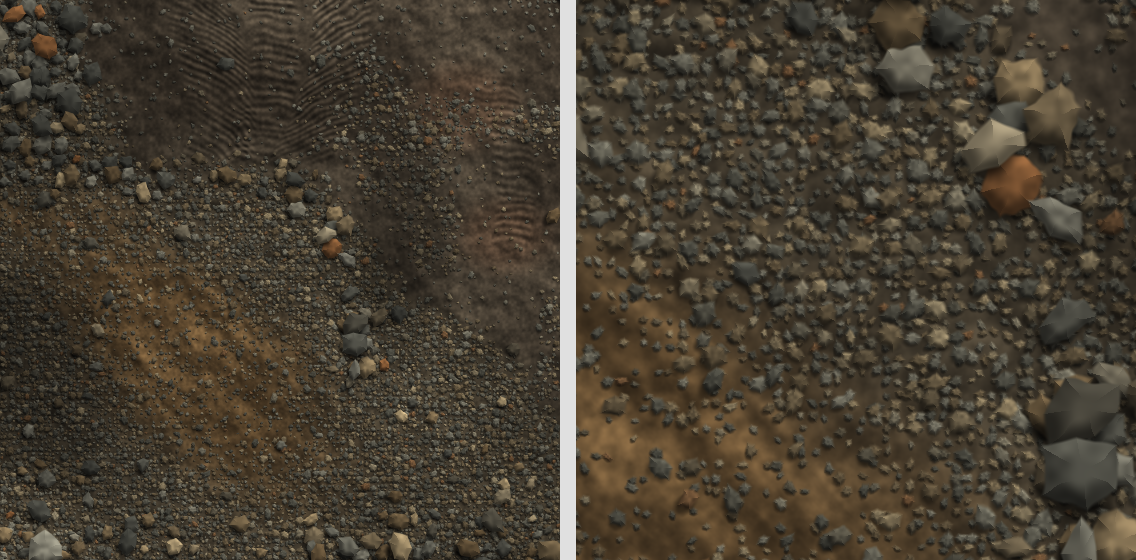
Left, the full canvas; right, a detail of the centre.
Reproduce this texture procedurally as a Shadertoy shader.

```glsl
float hash(vec2 p) {
  vec3 q = fract(p.xyx * 0.1031);
  q += dot(q, q.yzx + 33.33);
  return fract((q.x + q.y) * q.z);
}

float noise(vec2 p) {
  vec2 i = floor(p), f = fract(p);
  f = f * f * (3.0 - 2.0 * f);
  return mix(mix(hash(i), hash(i + vec2(1, 0)), f.x),
             mix(hash(i + vec2(0, 1)), hash(i + vec2(1, 1)), f.x), f.y);
}

vec2 noise2(vec2 p) { return vec2(noise(p), noise(p + 31.0)) - 0.5; }

float fbm(vec2 p) {
  float sum = 0.0, amp = 0.5;
  for (int i = 0; i < 5; i++) {
    sum += amp * noise(p);
    p = mat2(1.6, 1.2, -1.2, 1.6) * p + 17.0;
    amp *= 0.5;
  }
  return sum;
}

float segment(vec2 p, vec2 a, vec2 b) {
  vec2 ab = b - a;
  return length(p - a - ab * clamp(dot(p - a, ab) / dot(ab, ab), 0.0, 1.0));
}

float blob(vec2 p, vec2 centre, vec2 size) {
  return smoothstep(1.3, 0.45, length((p - centre) / size));
}

// Axes along and across the slope of the mound
vec2 slope(vec2 p) { return vec2(0.72 * p.x - 0.69 * p.y, 0.69 * p.x + 0.72 * p.y); }

// x: packed dirt, y: sandy mound, z: pebble band, w: big rock piles
vec4 zones(vec2 p) {
  p += 0.06 * noise2(p * 11.0);
  float edge = min(p.y - 0.69 + 0.85 * max(p.x - 0.5, 0.0), p.x - 0.13 - 0.6 * max(0.9 - p.y, 0.0));
  float mound = blob(slope(p - vec2(0.34, 0.37)), vec2(0), vec2(0.35, 0.165));
  mound = max(mound, 0.6 * blob(p, vec2(0.08, 0.61), vec2(0.12, 0.05)));
  float band = min(segment(p, vec2(0, 0.71), vec2(0.54, 0.67)), segment(p, vec2(0.56, 0.63), vec2(0.62, 0.5)));
  band = min(band, segment(p, vec2(0.62, 0.5), vec2(0.65, 0.33)));
  float corner = smoothstep(0.18, 0.12, p.x) * smoothstep(0.67, 0.73, p.y);
  float foot = smoothstep(0.13, 0.02, p.y) * (1.0 - 0.7 * blob(p, vec2(0.45, 0.03), vec2(0.14)));
  return vec4(smoothstep(-0.04, 0.05, edge), mound, smoothstep(0.06, 0.015, band), max(corner, 0.6 * foot));
}

float coverage(vec2 p, int layer) {
  vec4 z = zones(p);
  float cluster = smoothstep(0.5, 0.8, noise(p * 9.0 + 5.0)) * smoothstep(0.5, 0.7, p.x);
  if (layer == 0) return mix(0.85, 0.07 + 0.5 * cluster, z.x) * (1.0 - 0.6 * z.y);
  if (layer == 1) return mix(0.7, 0.02 + 0.45 * cluster, z.x) * (1.0 - 0.8 * z.y);
  if (layer == 2) return 0.75 * z.z + 0.9 * z.w + 0.09 * (1.0 - 0.8 * z.x) * (1.0 - 0.7 * z.y);
  return 0.75 * z.w * smoothstep(0.66, 0.8, abs(p.y - 0.4) + 0.4) + 0.2 * z.z * smoothstep(0.35, 0.6, p.x);
}

vec3 stoneColour(vec2 seed, float warmth) {
  float tone = pow(hash(seed + 5.0), 2.0), kind = hash(seed + 9.0);
  vec3 grey = mix(vec3(0.20, 0.20, 0.18), vec3(0.39, 0.38, 0.335), tone);
  vec3 buff = mix(vec3(0.28, 0.23, 0.16), vec3(0.50, 0.44, 0.33), tone);
  return kind > 0.975 ? vec3(0.37, 0.25, 0.15) : mix(grey, buff, smoothstep(-0.2, 0.2, warmth - kind));
}

// Faceted stones, one candidate per cell, each with a soft shadow
void addStones(inout vec3 col, vec2 p, float scale, int layer) {
  vec2 g = p * scale;
  float fine = layer < 2 ? 1.0 : 0.0;
  for (int n = 0; n < 9; n++) {
    vec2 cell = floor(g) + vec2(n % 3 - 1, 1 - n / 3), seed = cell + 37.0 * float(layer + 1);
    vec2 centre = cell + 0.5 + 0.55 * (vec2(hash(seed), hash(seed + 71.0)) - 0.5);
    if (hash(seed + 113.0) > coverage(centre / scale, layer)) continue;
    float radius = mix(0.3, 0.64, pow(hash(seed + 29.0), 1.5));
    float turn = 6.283 * hash(seed + 53.0);
    vec2 axis = vec2(cos(turn), sin(turn)), q = (g - centre) / radius;
    q += axis * dot(q, axis) * 0.6 * hash(seed + 61.0) + 0.15 * noise2(g * 5.0);
    float d = 0.0, facing = 0.0;
    for (float k = 0.0; k < 6.0; k++) {
      float a = (k + 0.7 * hash(seed + 7.0 * k)) * 1.047 + turn;
      vec2 dir = vec2(cos(a), sin(a));
      float side = dot(q, dir) / (0.74 + 0.28 * hash(seed + 11.0 * k + 3.0));
      if (side > d) { d = side; facing = dot(dir, vec2(0.4, 0.9)); }
    }
    float soft = max(0.0017, 0.8 / iResolution.y) * scale / radius;
    float shadow = smoothstep(1.3, 0.5, length(q + vec2(0.2, 0.38)));
    float shade = mix(1.08, 0.9 + 0.45 * facing, smoothstep(0.2, 0.85, d));
    shade *= 0.85 + 0.3 * noise(g * 6.0);
    float warmth = 0.42 - 0.34 * smoothstep(0.78, 0.9, centre.y / scale);
    vec3 stone = mix(stoneColour(seed, warmth), vec3(0.25, 0.24, 0.20), 0.3 * fine);
    col *= 1.0 - mix(0.62, 0.4, fine) * shadow;
    col = mix(col, stone * shade, smoothstep(soft, -soft, d - 1.0));
  }
}

// Curved lug prints along a wheel path; returns signed relief
float tread(vec2 p, vec2 centre, float lean, vec2 size, float slant) {
  vec2 q = p - centre;
  q.x += lean * q.y + 1.2 * q.y * q.y;
  float phase = q.y + slant * q.x + 3.0 * q.x * q.x + 0.012 * noise(p * 32.0);
  vec2 fade = smoothstep(vec2(1), vec2(0.7), abs(q) / size);
  return fade.x * fade.y * sin(phase * 420.0) * (0.35 + 0.9 * noise(p * 17.0));
}

void mainImage(out vec4 fragColor, in vec2 fragCoord) {
  vec2 p = fragCoord / iResolution.xy;
  vec4 z = zones(p);

  // Ground colours
  vec3 dirt = mix(vec3(0.185, 0.16, 0.13), vec3(0.25, 0.22, 0.18), smoothstep(0.3, 0.7, fbm(p * 6.0)));
  float red = blob(p, vec2(0.83, 0.81), vec2(0.1, 0.08)) + blob(p, vec2(0.9, 0.58), vec2(0.09, 0.07));
  dirt = mix(dirt, vec3(0.27, 0.20, 0.15), 0.6 * min(red, 1.0));
  vec3 col = mix(vec3(0.215, 0.19, 0.15), dirt, z.x);
  float streak = fbm(slope(p) * vec2(7, 42) + 1.5 * noise(p * 6.0));
  vec3 sand = mix(vec3(0.23, 0.175, 0.11), vec3(0.39, 0.30, 0.19), smoothstep(0.2, 0.8, streak));
  col = mix(col, sand, 0.95 * z.y);

  // Tyre prints and soil relief
  float relief = tread(p, vec2(0.39, 0.85), 0.15, vec2(0.07, 0.17), 0.7)
    + tread(p, vec2(0.49, 0.87), -0.1, vec2(0.05, 0.2), 0.1)
    + tread(p, vec2(0.60, 0.87), -0.25, vec2(0.06, 0.18), -0.6)
    + tread(p, vec2(0.92, 0.71), 0.12, vec2(0.04, 0.17), 0.15);
  col *= 1.0 + 0.3 * relief * z.x;
  col *= 1.0 + 1.1 * (fbm(p * 36.0) - fbm(p * 36.0 - vec2(0.2, 0.35)));
  col *= 0.87 + 0.26 * noise(p * 200.0);

  // Grit, gravel, pebbles, then rocks
  addStones(col, p, 140.0, 0);
  addStones(col, p, 74.0, 1);
  addStones(col, p, 33.0, 2);
  addStones(col, p, 20.0, 3);

  // Broad light and dark patches
  col *= 0.82 + 0.6 * fbm(p * 4.0 + 8.0);
  col *= 1.0 - 0.25 * blob(p, vec2(0.08, 0.33), vec2(0.17, 0.2));
  col *= 1.0 - 0.25 * blob(p, vec2(0.72, 0.58), vec2(0.09, 0.2));
  fragColor = vec4(col, 1.0);
}
```
